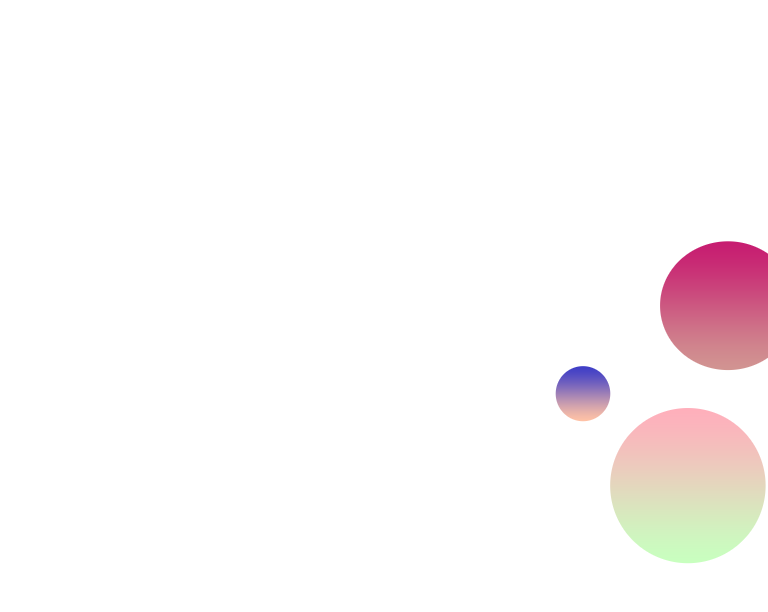
A WebGL 2 fragment shader for this background:

```glsl
#version 300 es
precision highp float;
// Three softly shaded discs, rose, violet and pastel, at the lower right of a white field.

uniform vec2 u_resolution;
out vec4 outColor;

const vec3 WHITE = vec3(1.0);
const vec3 MAGENTA = vec3(0.78, 0.11, 0.44);
const vec3 DUSTY_ROSE = vec3(0.82, 0.58, 0.57);
const vec3 INDIGO = vec3(0.24, 0.24, 0.78);
const vec3 PEACH = vec3(1.0, 0.76, 0.65);
const vec3 PINK = vec3(1.0, 0.685, 0.735);
const vec3 MINT = vec3(0.785, 1.0, 0.75);

// Approximate signed distance to an axis-aligned ellipse
float ellipseDistance(vec2 p, vec2 center, vec2 radii) {
    return (length((p - center) / radii) - 1.0) * min(radii.x, radii.y);
}

// Vertical blend across a disc, slightly eased at both ends
vec3 discGradient(float y, float centerY, float radius, vec3 low, vec3 high) {
    float t = clamp((y - centerY) / (2.0 * radius) + 0.5, 0.0, 1.0);
    float eased = mix(t, smoothstep(0.0, 1.0, t), 0.5);
    return mix(low, high, eased);
}

// Lay one smooth-edged gradient disc over the base colour
vec3 paintDisc(vec3 base, vec2 p, vec2 center, vec2 radii, vec3 low, vec3 high, float pixel) {
    float d = ellipseDistance(p, center, radii);
    float coverage = clamp(0.5 - d / pixel, 0.0, 1.0);
    return mix(base, discGradient(p.y, center.y, radii.y, low, high), coverage);
}

void main() {
    // Canvas height is one unit
    vec2 p = gl_FragCoord.xy / u_resolution.y;
    float pixel = 1.0 / u_resolution.y;

    vec3 color = WHITE;
    color = paintDisc(color, p, vec2(1.1895, 0.5005), vec2(0.1110, 0.1052), DUSTY_ROSE, MAGENTA, pixel);
    color = paintDisc(color, p, vec2(0.9526, 0.3567), vec2(0.0446, 0.0450), PEACH, INDIGO, pixel);
    color = paintDisc(color, p, vec2(1.1240, 0.2065), vec2(0.1270, 0.1268), MINT, PINK, pixel);

    outColor = vec4(color, 1.0);
}
```
